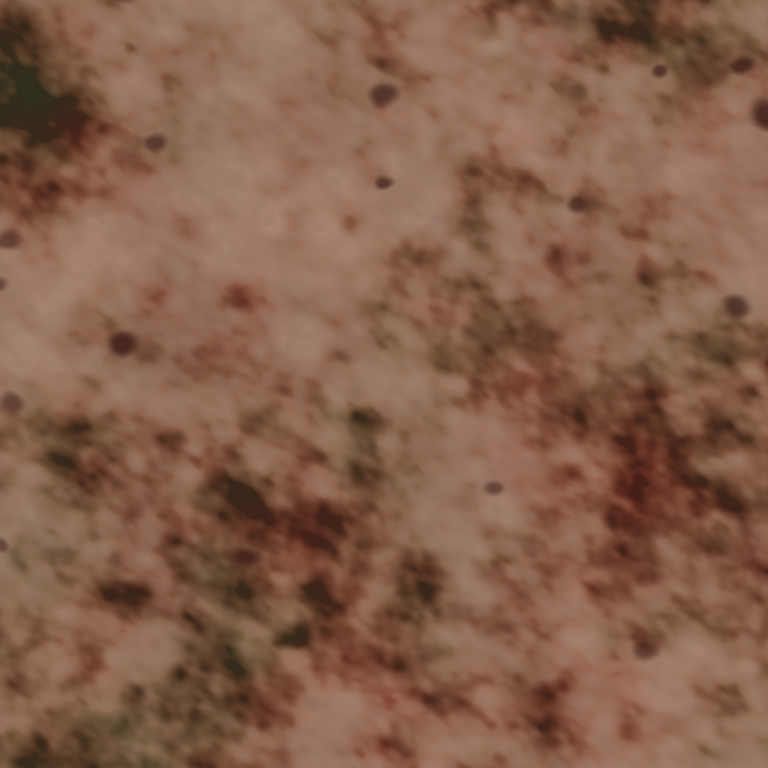
This texture is drawn by a WebGL 1 fragment shader. Its source:

```glsl
precision highp float;
// Weathered tan ground with soft brown stains gathered in slanting drifts.
// Cellular noise (soft signed dabs per cell) is layered from drifts to grain,
// then a colour ramp turns the sum into ground, stain and dark core.
uniform vec2 u_resolution;

const vec3 PALE   = vec3(0.635, 0.500, 0.425);
const vec3 GROUND = vec3(0.600, 0.460, 0.380);
const vec3 TAN    = vec3(0.560, 0.405, 0.320);
const vec3 CLAY   = vec3(0.490, 0.330, 0.250);
const vec3 BROWN  = vec3(0.420, 0.270, 0.190);
const vec3 UMBER  = vec3(0.355, 0.210, 0.140);
const vec3 CORE   = vec3(0.235, 0.145, 0.100);
const vec3 SPECK  = vec3(0.230, 0.110, 0.090);

vec3 hash3(vec2 cell, float seed) {
  vec3 q = fract(vec3(cell.xyx) * vec3(0.1031, 0.1030, 0.0973) + seed * 0.1737);
  q += dot(q, q.yxz + 33.33);
  return fract((q.xxy + q.yzz) * q.zyx);
}

mat2 rotation(float angle) {
  float c = cos(angle), s = sin(angle);
  return mat2(c, -s, s, c);
}

// Coordinates whose x axis runs along the given angle, drawn out by stretch.
vec2 slant(vec2 p, float angle, float stretch) {
  vec2 q = rotation(angle) * p;
  return vec2(q.x / stretch, q.y);
}

// Smooth cellular noise: one soft light or dark dab per cell, deviation near 1.
float dabs(vec2 p, float seed) {
  vec2 cell = floor(p);
  float sum = 0.0;
  for (int j = -1; j <= 1; j++) {
    for (int i = -1; i <= 1; i++) {
      vec2 id = cell + vec2(float(i), float(j));
      vec3 h = hash3(id, seed);
      vec2 d = p - id - h.xy;
      float fade = max(0.0, 1.0 - dot(d, d));
      sum += (h.z * 2.0 - 1.0) * fade * fade * fade;
    }
  }
  return sum * 2.58;
}

// Rare small round spots, each with its own size and strength.
float specks(vec2 p, float share, float seed) {
  vec2 cell = floor(p);
  float cover = 0.0;
  for (int j = -1; j <= 1; j++) {
    for (int i = -1; i <= 1; i++) {
      vec2 id = cell + vec2(float(i), float(j));
      vec3 h = hash3(id, seed);
      float size = mix(0.11, 0.23, h.z / share);
      float dist = length((p - id - h.xy) * vec2(0.85, 1.1));
      float spot = 1.0 - smoothstep(size * 0.35, size * 1.25, dist);
      cover = max(cover, spot * step(h.z, share) * mix(0.6, 1.0, h.x));
    }
  }
  return cover;
}

// Layered sines that bend the outlines.
vec2 wobble(vec2 p) {
  return sin(p.yx * vec2(23.0, 19.0) + 2.0 * sin(p * 11.0))
       + 0.5 * sin(p.yx * vec2(61.0, 53.0) + 3.0 * sin(p * 37.0));
}

float ramp(float low, float high, float x) {
  return clamp((x - low) / (high - low), 0.0, 1.0);
}

vec3 stainColour(float z) {
  vec3 c = mix(PALE, GROUND, ramp(-2.2, -0.9, z));
  c = mix(c, TAN, ramp(-0.9, 0.0, z));
  c = mix(c, CLAY, ramp(0.0, 0.61, z));
  c = mix(c, BROWN, ramp(0.61, 1.15, z));
  c = mix(c, UMBER, ramp(1.15, 1.65, z));
  return mix(c, CORE, ramp(1.65, 2.3, z));
}

void main() {
  vec2 uv = gl_FragCoord.xy / min(u_resolution.x, u_resolution.y);
  vec2 bent = uv + 0.005 * wobble(uv);
  vec2 drift = slant(bent, -0.45, 1.7);
  vec2 mark = slant(bent, -0.40, 1.3);
  vec2 fine = slant(uv, -0.60, 1.5);

  // Broad drifts, heavier toward the lower left
  float cluster = 0.85 * dabs(drift * 4.5, 1.0) + 0.5 * dabs(drift * 9.0, 2.0);
  cluster += dot(uv - 0.5, vec2(-0.35, -0.95));

  // Blotches and fine grain
  float blotch = 0.72 * dabs(mark * 18.0, 3.0) + 0.58 * dabs(mark * 36.0, 4.0)
               + 0.36 * dabs(fine * 70.0, 5.0);
  float grain = dabs(fine * 115.0, 6.0);
  float stain = 0.62 * cluster + 0.68 * blotch + 0.16 * grain;
  vec3 colour = stainColour(stain);

  // Hue wanders between rust and olive, most strongly inside the stains
  float hue = dabs(uv * 6.0, 7.0) + 0.6 * dabs(mark * 22.0, 8.0);
  float depth = smoothstep(-0.8, 1.2, stain);
  colour += vec3(0.010, -0.007, -0.002) * hue * (0.4 + depth);

  // Isolated dark specks, then a faint mottling of the surface
  colour = mix(colour, SPECK, 0.85 * specks(bent * 11.0, 0.14, 9.0));
  colour *= 1.0 + 0.014 * grain + 0.012 * dabs(uv * 9.0, 10.0);
  gl_FragColor = vec4(colour, 1.0);
}
```
